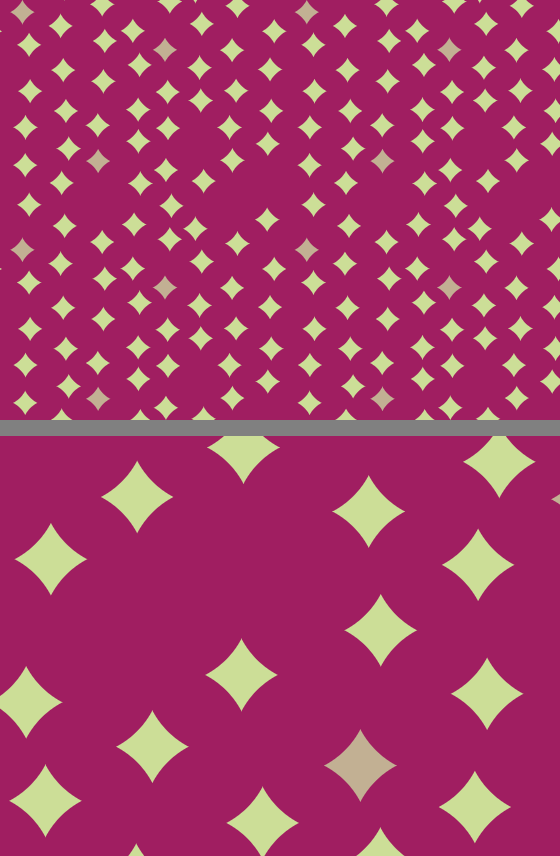
Top: the whole. Bottom: its middle third, enlarged.
Give the GLSL for this pattern, as a Shadertoy shader.

```glsl
// Scattered four-pointed stars on magenta, in a staggered tile that repeats.
#define GROUND vec3(0.627, 0.118, 0.380)
#define STAR vec3(0.800, 0.870, 0.592)
#define FADED_STAR vec3(0.762, 0.690, 0.575)
#define TILE vec2(0.5078, 0.4245)  // repeat size, in canvas widths
#define COUNT ivec2(8, 6)          // cells per tile
#define ORIGIN vec2(0.0455, 0.0130) // first star, from the upper left
#define RADIUS 0.0216              // centre to tip
#define ARC_CENTRE 2.1             // higher values give straighter sides
#define STAGGER 0.48               // drop of every other column, in cells
#define JITTER vec2(0.28, 0.30)    // full scatter range, in cells
#define COLUMN_WARP 0.14           // sideways sway of columns, in cells

vec2 hash22(vec2 p) {
    vec3 q = fract(p.xyx * vec3(0.1031, 0.1030, 0.0973));
    q += dot(q, q.yzx + 33.33);
    return fract((q.xx + q.yz) * q.zy);
}

// Unit star bounded by four concave circular arcs.
float starDistance(vec2 p) {
    p = abs(p);
    float arcRadius = length(vec2(ARC_CENTRE - 1.0, ARC_CENTRE));
    float arcs = arcRadius - length(p - ARC_CENTRE);
    return max(arcs, max(p.x, p.y) - 1.0);
}

// A few cells stay empty, which opens gaps in the scatter.
bool isEmpty(ivec2 cell) {
    bool lastRowGap = cell.y == 5 && cell.x % 4 == 2;
    bool diagonalGap = cell.x > 4 && cell.x + 1 == 2 * cell.y;
    return lastRowGap || diagonalGap;
}

// Three stars per tile are faded, spread along a wrapped diagonal.
bool isFaded(ivec2 cell) {
    return cell.x < 5 && cell.x % 2 == 0 && cell.y == (2 * cell.x) % 7;
}

// Offset from the regular grid: stagger, column sway, then scatter.
vec2 cellOffset(ivec2 cell) {
    vec2 scatter = (hash22(vec2(cell) + 11.0) - 0.5) * JITTER;
    float sway = COLUMN_WARP * sin(6.28319 * float(cell.x) / float(COUNT.x));
    return scatter + vec2(sway, STAGGER * float(cell.x % 2));
}

void mainImage(out vec4 fragColor, in vec2 fragCoord) {
    // Canvas-width units, measured down from the upper left.
    float pixel = 1.0 / iResolution.x;
    vec2 p = vec2(fragCoord.x, iResolution.y - fragCoord.y) * pixel;
    vec2 cellSize = TILE / vec2(COUNT);
    vec2 grid = (p - ORIGIN) / cellSize;
    ivec2 nearest = ivec2(floor(grid + 0.5));
    vec3 color = GROUND;

    // Stars may lean out of their cells, so visit all neighbours.
    for (int y = -1; y <= 1; y++) {
        for (int x = -1; x <= 1; x++) {
            ivec2 id = nearest + ivec2(x, y);
            ivec2 cell = (id + 4 * COUNT) % COUNT;
            if (isEmpty(cell)) continue;
            vec2 local = (grid - vec2(id) - cellOffset(cell)) * cellSize;
            float d = starDistance(local / RADIUS) * RADIUS;
            float coverage = clamp(0.5 - d / pixel, 0.0, 1.0);
            color = mix(color, isFaded(cell) ? FADED_STAR : STAR, coverage);
        }
    }
    fragColor = vec4(color, 1.0);
}
```
